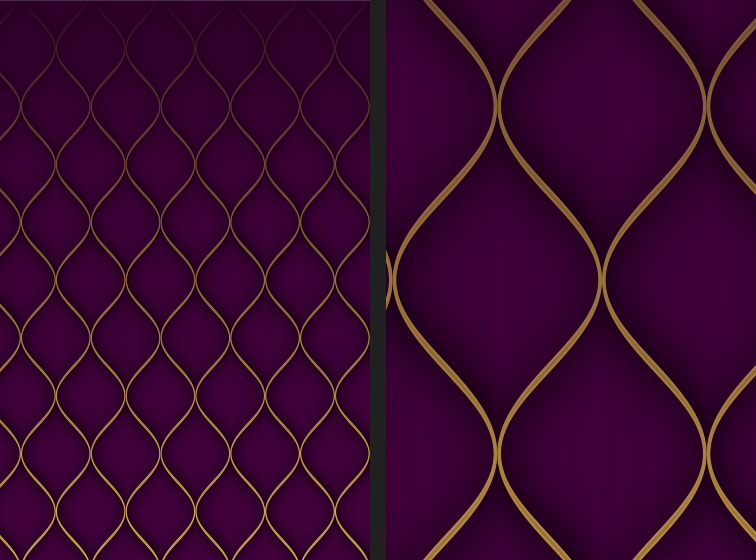
Left: the whole. Right: its middle third, enlarged.
This pattern is drawn by a WebGL 1 fragment shader. Its source:

```glsl
precision highp float;

uniform vec2 u_resolution;

// Lengths are fractions of the canvas height.
const float PI = 3.14159265;
const vec2 HALF_CELL = vec2(0.0623, 0.1033);
const vec2 TOUCH_POINT = vec2(0.0996, 0.5);
const float SWING = 0.965;
const float THIN_RADIUS = 0.0011;
const float THICK_RADIUS = 0.0021;
const float SHADOW_REACH = 0.017;
const float GROOVE_DEPTH = 0.2;
const float STREAK_STRENGTH = 0.06;
const float TOP_RULE = 0.0013;

const vec3 GOLD = vec3(0.88, 0.71, 0.28);
const vec3 PLUM_TOP = vec3(0.185, 0.0, 0.160);
const vec3 PLUM_MIDDLE = vec3(0.235, 0.0, 0.212);
const vec3 PLUM_BOTTOM = vec3(0.258, 0.0, 0.236);
const vec3 SHADOW = vec3(0.085, 0.0, 0.075);
const vec3 RULE_COLOUR = vec3(0.32, 0.20, 0.34);

vec2 hashGradient(vec2 p) {
  float angle = 2.0 * PI * fract(sin(dot(p, vec2(127.1, 311.7))) * 43758.5);
  return vec2(cos(angle), sin(angle));
}

float gradientNoise(vec2 p) {
  vec2 i = floor(p);
  vec2 f = fract(p);
  vec2 u = f * f * f * (f * (f * 6.0 - 15.0) + 10.0);
  float a = dot(hashGradient(i), f);
  float b = dot(hashGradient(i + vec2(1.0, 0.0)), f - vec2(1.0, 0.0));
  float c = dot(hashGradient(i + vec2(0.0, 1.0)), f - vec2(0.0, 1.0));
  float d = dot(hashGradient(i + 1.0), f - 1.0);
  return mix(mix(a, b, u.x), mix(c, d, u.x), u.y);
}

// Signed distance to the nearest wavy strand, using mirrored columns.
float strandDistance(vec2 grid) {
  float mirrored = 1.0 - abs(mod(grid.x, 2.0) - 1.0);
  float strand = 0.5 - 0.5 * SWING * cos(PI * grid.y);
  float slope = 0.5 * SWING * PI * sin(PI * grid.y) * HALF_CELL.x / HALF_CELL.y;
  return (mirrored - strand) * HALF_CELL.x / sqrt(1.0 + slope * slope);
}

// Position inside the ogee, -1 to 1 on both axes.
vec2 cellPosition(vec2 grid, float dist) {
  vec2 shift = dist > 0.0 ? vec2(0.0, 1.0) : vec2(1.0, 0.0);
  return mod(grid + shift, 2.0) - 1.0;
}

// Soft shade from the rims, heavier low on the left and high on the right.
float cellShadow(vec2 cell, float rim) {
  float left = 0.72 - 0.22 * cell.y;
  float right = 0.52 + 0.22 * cell.y;
  float side = mix(left, right, smoothstep(-0.3, 0.3, cell.x));
  float tips = 0.28 * smoothstep(0.5, 1.0, abs(cell.y));
  float falloff = exp(-pow(rim / SHADOW_REACH, 1.4));
  return clamp(side * falloff + tips * falloff, 0.0, 0.95);
}

void main() {
  vec2 pos = gl_FragCoord.xy / u_resolution.y;
  float pixel = 1.0 / u_resolution.y;
  vec2 grid = (pos - TOUCH_POINT) / HALF_CELL;
  float dist = strandDistance(grid);
  float rim = abs(dist);
  vec2 cell = cellPosition(grid, dist);

  // Plum ground with fine vertical streaks.
  vec3 plum = mix(PLUM_BOTTOM, PLUM_MIDDLE, smoothstep(0.0, 0.6, pos.y));
  plum = mix(plum, PLUM_TOP, smoothstep(0.6, 1.0, pos.y));
  plum *= 1.0 + STREAK_STRENGTH * gradientNoise(pos * vec2(120.0, 6.0));
  float shadowFade = mix(1.0, 0.35, smoothstep(0.55, 1.0, pos.y));
  vec3 colour = mix(plum, SHADOW, cellShadow(cell, rim) * shadowFade);

  // Gilded strands swell between contacts and fade towards the top.
  float swell = sin(PI * grid.y);
  float radius = mix(THIN_RADIUS, THICK_RADIUS, swell * swell);
  float coverage = 1.0 - smoothstep(-0.6 * pixel, 0.6 * pixel, rim - radius);
  float groove = 1.0 - smoothstep(0.0, 0.5 * radius + 0.5 * pixel, rim);
  vec3 gilt = GOLD * (1.0 - GROOVE_DEPTH * groove * swell * swell);
  float fade = 1.0 - 0.65 * pos.y - 0.33 * pos.y * pos.y * pos.y;
  colour = mix(colour, gilt, coverage * fade);

  // Hairline along the upper border.
  float rule = smoothstep(-0.5 * pixel, 0.5 * pixel, pos.y - 1.0 + TOP_RULE);
  colour = mix(colour, RULE_COLOUR, rule);

  gl_FragColor = vec4(colour, 1.0);
}
```
